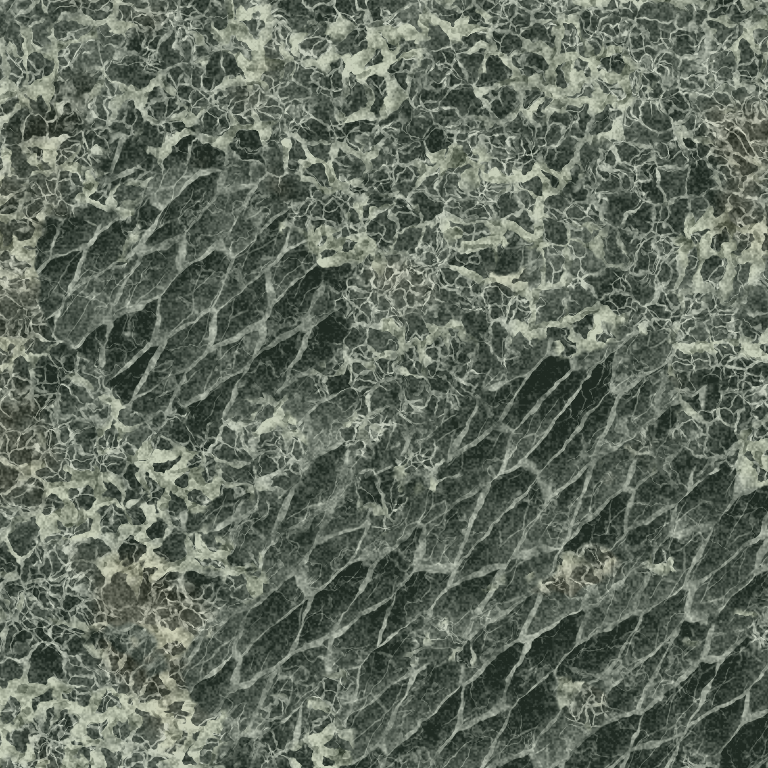
Reproduce this texture procedurally as a WebGL 2 fragment shader.

```glsl
#version 300 es
precision highp float;
// Dark green brecciated marble. Rounded fragments in a pale, ragged web of
// veins give way to slanted blocks split by straighter cracks. Both are
// cell-edge distances on warped domains, with fine filaments and grain on top.

#define WEB_CELLS 27.0
#define FINE_CELLS 52.0
#define BLOCK_ALONG (0.1 * vec2(0.83, 0.56))
#define BLOCK_RISE (0.085 * vec2(0.34, 0.94))
#define WARP 0.04
#define RAGGED 0.021
#define VEIN_THIN 0.04
#define VEIN_WIDE 0.2
#define GRAIN 0.52
#define DARK_GREEN vec3(0.125, 0.165, 0.135)
#define PALE_GREEN vec3(0.74, 0.77, 0.71)

uniform vec2 u_resolution;
out vec4 fragColor;

float hash(vec2 p) {
    vec3 q = fract(p.xyx * 0.1031);
    q += dot(q, q.yzx + 33.33);
    return fract((q.x + q.y) * q.z);
}

vec2 hash2(vec2 p) {
    vec3 q = fract(p.xyx * vec3(0.1031, 0.103, 0.0973));
    q += dot(q, q.yzx + 33.33);
    return fract((q.xx + q.yz) * q.zy);
}

float noise(vec2 p) {
    vec2 i = floor(p), f = fract(p);
    f = f * f * (3.0 - 2.0 * f);
    return mix(mix(hash(i), hash(i + vec2(1, 0)), f.x),
               mix(hash(i + vec2(0, 1)), hash(i + vec2(1, 1)), f.x), f.y);
}

float fbm(vec2 p) {
    float sum = 0.0, amp = 0.5333;
    for (int i = 0; i < 4; i++) {
        sum += amp * noise(p);
        p = mat2(1.6, 1.2, -1.2, 1.6) * p + 17.3;
        amp *= 0.5;
    }
    return sum;
}

vec2 fbm2(vec2 p) {
    return vec2(fbm(p), fbm(p + 41.7)) - 0.5;
}

// x: distance to the cell border, y: random value of the cell, z: height offset
vec3 cells(vec2 p, float jitter) {
    vec2 base = floor(p), f = p - base, nearest = vec2(0), home = vec2(0);
    float best = 8.0, edge = 8.0;
    for (int y = -1; y <= 1; y++)
    for (int x = -1; x <= 1; x++) {
        vec2 o = vec2(x, y);
        vec2 r = o + 0.5 + jitter * (hash2(base + o) - 0.5) - f;
        float d = dot(r, r);
        if (d < best) { best = d; nearest = r; home = o; }
    }
    for (int y = -2; y <= 2; y++)
    for (int x = -2; x <= 2; x++) {
        vec2 o = home + vec2(x, y);
        vec2 r = o + 0.5 + jitter * (hash2(base + o) - 0.5) - f;
        vec2 gap = r - nearest;
        if (dot(gap, gap) > 1e-4)
            edge = min(edge, dot(0.5 * (nearest + r), normalize(gap)));
    }
    return vec3(edge, hash(base + home + 7.0), nearest.y);
}

float vein(float dist, float width, float soft) {
    return 1.0 - smoothstep(width - soft * 0.5, width + soft, dist);
}

// Share of slanted blocks: a small patch at the left, a large one lower right
float blockShare(vec2 uv) {
    float left = 1.0 - length((uv - vec2(0.25, 0.62)) / vec2(0.18, 0.16));
    float right = 1.0 - length((uv - vec2(0.72, 0.19)) / vec2(0.39, 0.33));
    float islands = 1.9 * (fbm(uv * 12.0) - 0.5);
    return smoothstep(0.0, 0.12, min(max(left, right), 0.25) + islands);
}

void main() {
    vec2 uv = gl_FragCoord.xy / min(u_resolution.x, u_resolution.y);
    vec2 drift = fbm2(uv * 9.0), rough = fbm2(uv * 50.0);
    vec2 p = uv + WARP * drift + RAGGED * rough;
    float cloud = fbm(uv * 16.0 + 5.0);
    float pale = smoothstep(0.4, 0.7, fbm(uv * vec2(14.0, 22.0) + 2.0 * drift));
    float blocks = blockShare(uv);

    // Broken fine cracks and two sizes of hair-thin filaments
    vec3 fine = cells(p * FINE_CELLS + 3.0, 1.0);
    float cracks = vein(fine.x, 0.06, 0.06) * smoothstep(0.35, 0.6, noise(uv * 36.0));
    float hairs = vein(abs(fbm(p * 14.0) - 0.5), 0.009, 0.014);
    hairs = max(hairs, 0.9 * vein(abs(fbm(p * 28.0 + 9.0) - 0.5), 0.014, 0.022));
    hairs *= smoothstep(0.2, 0.55, noise(uv * 26.0 + 8.0));

    // Rounded fragments in a pale web with dark pits and fissures
    vec3 web = cells(p * WEB_CELLS, 1.0);
    float width = mix(VEIN_THIN, VEIN_WIDE, pale) * (0.1 + 1.7 * noise(p * 85.0));
    float webVein = vein(web.x, width, 0.04);
    float pits = smoothstep(0.6, 0.75, noise(p * 115.0 + 31.0));
    float webTone = -0.04 + 0.44 * cloud + 0.14 * (web.y - 0.5) + 0.06 * pale;
    webTone += 0.16 * exp(-10.0 * web.x) + 0.5 * cracks + 0.44 * hairs;
    float veinTone = 0.74 + 0.18 * pale + 0.9 * rough.x - 0.34 * pits - 0.12 * hairs;
    webTone = mix(webTone, veinTone, 0.95 * webVein);

    // Slanted blocks, shaded between borders and split by thinner cracks
    vec2 slanted = uv + 0.4 * WARP * drift + 0.45 * RAGGED * rough;
    vec2 lattice = inverse(mat2(BLOCK_ALONG, BLOCK_RISE)) * slanted;
    vec3 block = cells(lattice, 0.55);
    float blockVein = vein(block.x, 0.08 * noise(p * 45.0), 0.024);
    float splits = vein(cells(lattice * vec2(2.3, 1.6) + 5.0, 0.8).x, 0.025, 0.04);
    splits *= smoothstep(0.4, 0.65, noise(uv * 30.0 + 2.0));
    float blockTone = -0.04 + 0.42 * cloud + 0.2 * (block.y - 0.5) + 0.22 * block.z;
    blockTone += 0.16 * exp(-13.0 * block.x) + 0.3 * splits + 0.3 * hairs;
    blockTone = mix(blockTone, 0.68 + 0.9 * rough.y, 0.92 * blockVein);

    // Grain, then colour with cream veins and faint brown stains
    float tone = mix(webTone, blockTone, blocks);
    float grain = 0.65 * noise(uv * 400.0) + 0.35 * noise(uv * 190.0) - 0.5;
    tone = clamp(tone + GRAIN * grain, 0.0, 1.05);
    vec3 color = mix(DARK_GREEN, PALE_GREEN, tone);
    float cream = webVein * pale * (1.0 - blocks);
    float stain = smoothstep(0.55, 0.75, fbm(uv * 5.0 + 23.0)) * (1.0 - blocks);
    color += cream * vec3(0.01, 0.01, -0.015) + stain * vec3(0.02, 0.0, -0.012);
    fragColor = vec4(color, 1.0);
}
```
